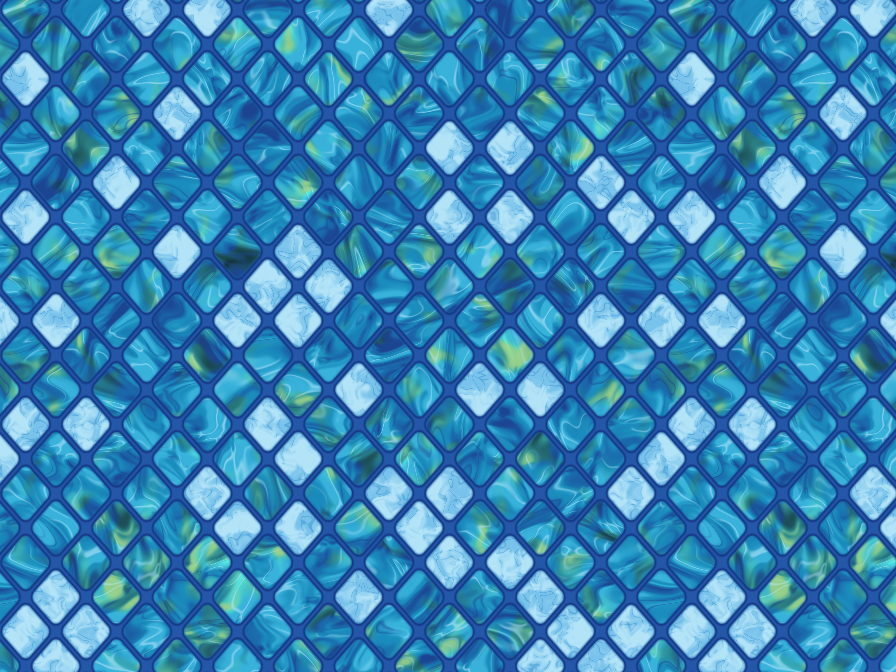
A WebGL 1 fragment shader for this pattern:

```glsl
precision highp float;
// Pool mosaic: diamond tiles on a centred lattice, set in navy grout.
// Each tile is a rounded rhombus filled with warped gradient noise (rippling
// water glass) or, for about one in six, pale veined stone chosen by a hash.

uniform vec2 u_resolution;

const vec2 PITCH = vec2(0.0901, 0.1028);   // tile diagonals, canvas height = 1
const vec2 ORIGIN = vec2(0.0382, 0.677);   // centre of one tile
const float COLUMNS = 11.0;                // tile variation repeats after this
const float GROUT = 0.0092;
const float CORNER = 0.0105;
const float PALE_SHARE = 0.17;

const vec3 NAVY = vec3(0.11, 0.27, 0.57);
const vec3 BLUE = vec3(0.10, 0.41, 0.67);
const vec3 AZURE = vec3(0.10, 0.55, 0.74);
const vec3 CYAN = vec3(0.22, 0.70, 0.86);
const vec3 TEAL = vec3(0.25, 0.71, 0.68);
const vec3 LIME = vec3(0.69, 0.83, 0.47);
const vec3 ICE = vec3(0.70, 0.89, 0.97);

vec2 hash2(vec2 p) {
  vec3 q = fract(p.xyx * vec3(0.1031, 0.1030, 0.0973));
  q += dot(q, q.yzx + 33.33);
  return fract((q.xx + q.yz) * q.zy);
}

vec2 rotate(vec2 p, float angle) {
  float c = cos(angle), s = sin(angle);
  return vec2(c * p.x - s * p.y, s * p.x + c * p.y);
}

float cornerSlope(vec2 corner, vec2 offset) {
  float angle = 6.2832 * hash2(corner).x;
  return dot(vec2(cos(angle), sin(angle)), offset);
}

float gradientNoise(vec2 p) {
  vec2 i = floor(p), f = fract(p);
  vec2 w = f * f * f * (f * (f * 6.0 - 15.0) + 10.0);
  vec2 e = vec2(1.0, 0.0);
  float low = mix(cornerSlope(i, f), cornerSlope(i + e, f - e), w.x);
  float high = mix(cornerSlope(i + e.yx, f - e.yx), cornerSlope(i + 1.0, f - 1.0), w.x);
  return mix(low, high, w.y);
}

vec2 warp(vec2 p, float amount) {
  return p + amount * vec2(gradientNoise(p + 3.1), gradientNoise(p + 19.7));
}

// Thin bright line along the zero crossings of a noise value
float vein(float n, float width) {
  return 1.0 - smoothstep(0.0, width, abs(n));
}

// Signed distance to a rhombus with the given diagonals, inset and rounded
float rhombusDistance(vec2 p, vec2 diagonals, float inset, float radius) {
  vec2 n = normalize(diagonals.yx);
  float halfWidth = 0.5 * diagonals.x * n.x - inset;
  vec2 e = abs(vec2(dot(p, n), dot(p, n * vec2(1.0, -1.0)))) - halfWidth + radius;
  return length(max(e, 0.0)) + min(max(e.x, e.y), 0.0) - radius;
}

vec3 waterGlass(vec2 p, vec2 seed) {
  vec2 flow = rotate(p, 6.2832 * seed.x) * vec2(1.5, 3.3) + seed * 90.0;
  flow = warp(flow * 0.7, 1.1) / 0.7;
  float swell = gradientNoise(flow * 0.8);
  float ripple = gradientNoise(flow * 1.6 + 2.0 * swell);
  float tone = 0.53 + 0.85 * swell + 0.5 * ripple + 0.3 * (seed.y - 0.5);

  vec3 color = mix(NAVY, BLUE, smoothstep(0.0, 0.26, tone));
  color = mix(color, AZURE, smoothstep(0.24, 0.5, tone));
  color = mix(color, CYAN, smoothstep(0.5, 0.78, tone));

  // Green and yellow tints gather in some tiles
  float tint = gradientNoise(warp(p * 2.0 + seed * 53.0, 0.8));
  float greenness = hash2(seed * 71.0).x - 0.6;
  color = mix(color, TEAL * (0.45 + 0.75 * tone), 0.85 * smoothstep(-0.05, 0.35, tint + 0.5 * greenness));
  color = mix(color, LIME, 0.75 * smoothstep(0.2, 0.5, tint + 0.45 * greenness) * smoothstep(0.35, 0.75, tone));

  // Light and dark streaks along the flow
  float streak = gradientNoise(flow * 1.25 + 41.0);
  color = mix(color, ICE, 0.6 * vein(streak, 0.1) * smoothstep(-0.1, 0.3, swell));
  return mix(color, NAVY, 0.5 * vein(streak - 0.22, 0.1) * smoothstep(0.15, -0.2, swell));
}

vec3 paleStone(vec2 p, vec2 seed) {
  vec2 q = warp(p * 4.0 + seed * 80.0, 0.9);
  float cloud = gradientNoise(q * 0.6) + 0.5 * gradientNoise(q * 2.2);
  vec3 color = mix(vec3(0.47, 0.76, 0.92), ICE, smoothstep(-0.35, 0.3, cloud));
  float crackle = vein(gradientNoise(q * 1.5 + 7.0), 0.08) * smoothstep(0.25, -0.2, cloud);
  return mix(color, vec3(0.27, 0.61, 0.83), 0.65 * crackle);
}

void main() {
  vec2 p = gl_FragCoord.xy / u_resolution.y;
  float pixel = 1.0 / u_resolution.y;

  // Nearest centre of the diagonal lattice
  vec2 g = (p - ORIGIN) / PITCH;
  vec2 diagonal = floor(vec2(g.x + g.y, g.x - g.y) + 0.5);
  vec2 center = 0.5 * vec2(diagonal.x + diagonal.y, diagonal.x - diagonal.y);
  vec2 local = (g - center) * PITCH;
  vec2 id = floor(2.0 * vec2(mod(center.x + 0.25, COLUMNS), center.y + 0.25));
  vec2 seed = hash2(id + 57.0);

  // Tile face, darkened toward its rim
  float d = rhombusDistance(local, PITCH, 0.5 * GROUT, CORNER);
  vec2 face = local / PITCH.x;
  bool pale = hash2(id + 131.0).y < PALE_SHARE;
  vec3 tile = pale ? paleStone(face, seed) : waterGlass(face, seed);
  tile = mix(tile, BLUE, 0.45 * smoothstep(-0.004, 0.0, d));

  // Rounded grout: dark at the tile edge, lighter along its middle
  vec3 grout = mix(vec3(0.08, 0.22, 0.52), vec3(0.14, 0.34, 0.66), smoothstep(0.001, 0.0048, d));
  gl_FragColor = vec4(mix(tile, grout, smoothstep(-pixel, pixel, d)), 1.0);
}
```
